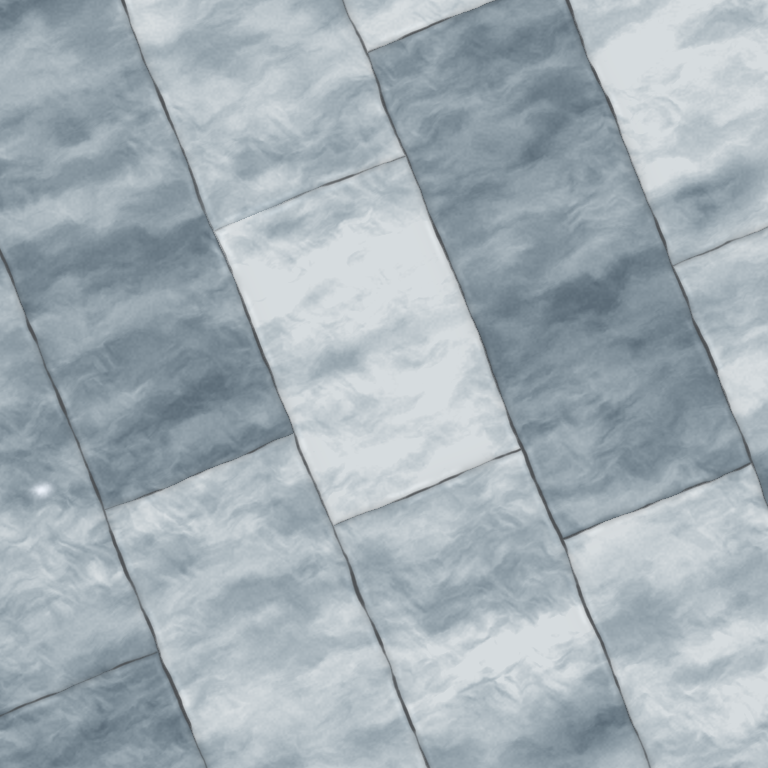
Write a Shadertoy shader that draws this texture.

```glsl
const float COLUMN_WIDTH = 0.269;
const float FIRST_SEAM = 0.249;
const vec2 TILT = vec2(0.928, 0.371);

// Per column: height of a cross joint and plank length
const float JOINT[5] = float[5](0.064, 0.260, 0.545, 0.689, 0.281);
const float LENGTH[5] = float[5](0.70, 0.70, 0.412, 0.683, 0.70);

// Base lightness of each plank, three per column, bottom to top
const float TONE[15] = float[15](
    0.40, 0.30, 0.47,
    0.60, 0.68, 0.42,
    0.64, 0.92, 0.71,
    0.74, 0.38, 0.80,
    0.60, 0.72, 0.88);

float hash(vec2 p) {
    return fract(sin(dot(p, vec2(127.1, 311.7))) * 43758.5);
}

float noise(vec2 p) {
    vec2 i = floor(p), f = fract(p);
    f = f * f * (3.0 - 2.0 * f);
    return mix(mix(hash(i), hash(i + vec2(1, 0)), f.x),
               mix(hash(i + vec2(0, 1)), hash(i + vec2(1, 1)), f.x), f.y);
}

float fbm(vec2 p) {
    float sum = 0.0, amp = 0.5;
    for (int i = 0; i < 5; i++) {
        sum += amp * noise(p);
        p = mat2(1.6, 1.2, -1.2, 1.6) * p + 7.3;
        amp *= 0.5;
    }
    return sum / 0.97;
}

// Streaks keep their direction in every octave
float streaks(vec2 p) {
    return 0.55 * noise(p) + 0.28 * noise(p * 2.1 + 3.7) + 0.17 * noise(p * 4.3 + 9.1);
}

// Short brush marks along one direction
float strokes(vec2 p, float angle) {
    float c = cos(angle), s = sin(angle);
    vec2 q = mat2(c, -s, s, c) * p;
    return 0.6 * noise(q * vec2(36.0, 120.0)) + 0.4 * noise(q * vec2(70.0, 210.0) + 5.0);
}

float blotch(vec2 p, vec2 centre, vec2 radius) {
    vec2 d = (p - centre) / radius;
    return exp(-dot(d, d));
}

float line(float dist, float halfWidth, float softness) {
    return 1.0 - smoothstep(halfWidth - softness, halfWidth + softness, dist);
}

float edgeDistance(float cell, float size) {
    return (0.5 - abs(fract(cell) - 0.5)) * size;
}

// Stains and bleached zones, in plank coordinates
float stains(vec2 p, int column) {
    float s = 0.0;
    if (column == 0) {
        s += 0.25 * blotch(p, vec2(0.13, 0.21), vec2(0.12, 0.06));
    } else if (column == 1) {
        s -= 0.14 * blotch(p, vec2(0.42, 0.35), vec2(0.12, 0.07));
    } else if (column == 2) {
        s -= 0.36 * blotch(p, vec2(0.65, 0.332), vec2(0.17, 0.022));
        s -= 0.32 * blotch(p, vec2(0.61, 0.423), vec2(0.025, 0.020));
        s -= 0.25 * blotch(p, vec2(0.60, 0.53), vec2(0.05, 0.03));
        s += 0.34 * blotch(p, vec2(0.66, -0.10), vec2(0.20, 0.05));
        s -= 0.60 * blotch(p, vec2(0.72, -0.247), vec2(0.12, 0.045));
    } else if (column == 3) {
        s -= 0.16 * blotch(p, vec2(0.93, 0.23), vec2(0.20, 0.06));
        s -= 0.30 * blotch(p, vec2(0.90, -0.125), vec2(0.14, 0.04));
    } else {
        s -= 0.60 * blotch(p, vec2(1.134, 0.349), vec2(0.08, 0.028));
        s -= 0.50 * blotch(p, vec2(1.067, -0.02), vec2(0.03, 0.04));
    }
    return s;
}

vec3 paint(float t) {
    t = clamp(t, 0.0, 1.0);
    vec3 slate = vec3(0.36, 0.42, 0.465), chalk = vec3(0.84, 0.862, 0.873);
    return mix(slate, chalk, t) + vec3(-0.004, 0.008, 0.013) * 4.0 * t * (1.0 - t);
}

void mainImage(out vec4 fragColor, in vec2 fragCoord) {
    vec2 uv = fragCoord / iResolution.y;
    float pixel = 1.0 / iResolution.y;

    // Tilted plank frame with slightly uneven edges
    vec2 p = vec2(dot(uv, TILT), dot(uv, vec2(-TILT.y, TILT.x)));
    vec2 q = p + 0.010 * (vec2(fbm(uv * 14.0), fbm(uv * 14.0 + 40.0)) - 0.5);
    float across = (q.x - FIRST_SEAM) / COLUMN_WIDTH;
    int column = clamp(int(floor(across)) + 1, 0, 4);
    float along = max((q.y - JOINT[column]) / LENGTH[column], -1.5);
    int row = clamp(int(floor(along)) + 2, 0, 2);
    vec2 seed = vec2(column, row) * 17.3;

    // Weathered paint: broad streaks, ragged patches, brush marks and grain
    vec2 warp = vec2(fbm(p * 26.0 + seed), fbm(p * 26.0 + seed + 20.0)) - 0.5;
    vec2 w = p + 0.028 * warp;
    float patches = fbm(w * vec2(12.0, 30.0) + seed);
    float marks = mix(strokes(w, 0.25), strokes(w, -0.9), smoothstep(0.42, 0.58, noise(p * 34.0)));
    float rough = smoothstep(0.3, 0.65, fbm(p * 10.0 + 60.0));
    float tone = TONE[column * 3 + row] + 0.01;
    tone += 0.50 * (streaks(w * vec2(3.5, 19.0) + seed) - 0.5);
    tone += 0.30 * (smoothstep(0.3, 0.7, patches) - 0.5);
    tone += (0.10 + 0.26 * rough) * (marks - 0.5);
    tone += stains(w, column) * (0.6 + 0.8 * marks);
    tone += 0.07 * (noise(uv * 330.0) - 0.5);
    vec3 color = paint(tone);
    color = mix(color, vec3(0.93, 0.95, 0.98), blotch(w, vec2(0.181, 0.314), vec2(0.011, 0.009)));

    // Fine broken seams with soft shadow and patchy worn rims
    float seam = edgeDistance(across, COLUMN_WIDTH);
    float joint = edgeDistance(along, LENGTH[column]);
    float nearest = min(seam, joint);
    float wear = smoothstep(0.3, 0.7, fbm(uv * 30.0 + 5.0));
    float hidden = blotch(p, vec2(0.575, 0.54), vec2(0.08, 0.06));
    color += 0.07 * wear * exp(-pow((nearest - 0.007) / 0.004, 2.0));
    color *= 1.0 - 0.17 * (1.0 - hidden) * exp(-nearest / 0.005);
    float softness = max(pixel, 0.0012);
    float gap = max(line(seam, mix(0.0008, 0.0022, wear), softness) * (0.5 + 0.4 * wear),
                    line(joint, mix(0.0004, 0.0015, wear), softness) * (0.3 + 0.5 * wear));
    color = mix(color, vec3(0.29, 0.30, 0.31), gap * (1.0 - 0.9 * hidden));

    fragColor = vec4(color, 1.0);
}
```
